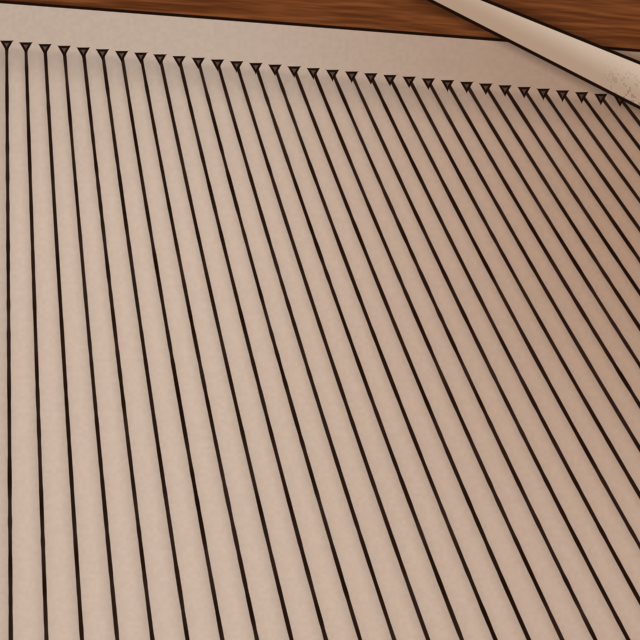
This pattern is drawn by a WebGL 2 fragment shader. Its source:

```glsl
#version 300 es
precision highp float;
// Pale fluted panel: a fan of dark grooves with triangular heads, a wooden edge and a crossing strip.
uniform vec2 u_resolution;
out vec4 outColor;

float hash(vec2 p) {
  p = fract(p * vec2(0.1031, 0.1137));
  p += dot(p, p.yx + 33.33);
  return fract((p.x + p.y) * p.x * 7.13);
}

float noise(vec2 p) {
  vec2 i = floor(p), f = fract(p);
  f = f * f * (3.0 - 2.0 * f);
  return mix(mix(hash(i), hash(i + vec2(1, 0)), f.x),
             mix(hash(i + vec2(0, 1)), hash(i + vec2(1, 1)), f.x), f.y);
}

// Soft coverage of the region where the distance is negative
float cover(float d) {
  float soft = max(0.0014, 0.8 / u_resolution.y);
  return 1.0 - smoothstep(-soft, soft, d);
}

vec3 woodColor(vec2 p) {
  vec2 g = vec2(p.x, p.y - 0.07 * p.x);
  float warp = noise(g * vec2(7.0, 18.0)) * 0.025;
  float grain = noise(vec2(g.x * 9.0, (g.y + warp) * 170.0));
  float fine = noise(vec2(g.x * 35.0, g.y * 420.0));
  return mix(vec3(0.30, 0.15, 0.07), vec3(0.52, 0.30, 0.16), 0.65 * grain + 0.35 * fine);
}

// Cream paint, browner towards the upper right
vec3 paintColor(vec2 p) {
  float shade = smoothstep(0.25, 1.15, p.x) * (1.0 - 0.65 * smoothstep(0.25, 1.0, p.y));
  vec3 cream = mix(vec3(0.79, 0.70, 0.63), vec3(0.64, 0.51, 0.42), shade);
  cream *= 1.0 - 0.06 * smoothstep(0.4, 0.0, p.y);
  return cream * (0.985 + 0.03 * noise(p * 190.0));
}

void main() {
  // Canvas coordinates with y running down from the top
  vec2 p = gl_FragCoord.xy / u_resolution;
  p.y = 1.0 - p.y;
  vec3 ink = vec3(0.11, 0.06, 0.035);

  float groove = 0.0, heads = 0.0, holes = 0.0;
  float gapLeft = 0.05, gapRight = 0.05;
  for (int n = 0; n < 38; n++) {
    float i = float(n);
    vec2 top = vec2(0.0104 + 0.02995 * i, 0.0677 + 0.00268 * i);
    vec2 q = p - top;

    // Groove, fanning out and bowing slightly
    float slope = 0.007 + 0.0278 * i - 0.00005 * i * i;
    float t = q.y / 0.93;
    float dx = q.x - q.y * slope + 0.0021 * i * t * (1.0 - t);
    if (q.y > 0.0) {
      if (dx > 0.0) gapLeft = min(gapLeft, dx);
      else gapRight = min(gapRight, -dx);
      float wear = 0.0007 * (noise(vec2(i * 9.7, p.y * 65.0)) - 0.5);
      float halfWidth = mix(0.0023, 0.0031, p.y) + wear;
      float line = cover(abs(dx) * inversesqrt(1.0 + slope * slope) - halfWidth);
      float fade = 0.86 + 0.14 * noise(vec2(i * 5.3, p.y * 24.0));
      groove = max(groove, line * fade);
    }

    // Triangular head, pointing down
    float tri = max(-q.y - 0.004, 0.87 * abs(q.x) + 0.5 * q.y - 0.0065);
    heads = max(heads, cover(tri));
    holes = max(holes, cover(tri + 0.0034));
  }

  // Rounded flutes between the grooves
  vec3 paint = paintColor(p);
  float below = p.y - 0.0668 - 0.0895 * p.x;
  float across = gapLeft / (gapLeft + gapRight);
  float roundness = 0.93 + 0.09 * pow(max(sin(3.14159 * across), 0.0), 0.6);
  roundness -= 0.05 * smoothstep(0.55, 1.0, across);
  vec3 color = paint * mix(1.0, roundness, smoothstep(0.0, 0.03, below));
  color *= 1.0 - 0.08 * smoothstep(0.0, 0.012, below) * (1.0 - smoothstep(0.012, 0.07, below));
  color = mix(color, ink, groove);
  color = mix(color, ink, heads);
  color = mix(color, paint * 0.65, 0.6 * holes);

  // Wood above the panel, with a dark seam
  float rim = p.y - 0.0026 - 0.0765 * p.x;
  color = mix(color, woodColor(p), cover(rim));
  color = mix(color, ink, cover(abs(rim) - 0.0022));

  // Pale strip crossing the upper right corner
  float lower = (p.y - 0.512 * (p.x - 0.671)) * 0.89;
  float upper = (0.405 * (p.x - 0.757) - p.y) * 0.927;
  float strip = max(lower, upper);
  float lit = smoothstep(-0.055, -0.012, lower);
  vec3 stripColor = mix(vec3(0.80, 0.71, 0.63), vec3(0.69, 0.58, 0.49), lit);
  float speckle = step(0.72, hash(floor(p * 300.0))) * smoothstep(0.93, 0.98, p.x);
  stripColor *= 1.0 - 0.12 * speckle * lit;
  color *= 1.0 - 0.22 * (1.0 - smoothstep(0.0, 0.02, strip));
  color = mix(color, stripColor, cover(strip));
  color = mix(color, ink, cover(abs(strip) - 0.0024));

  outColor = vec4(color, 1.0);
}
```
